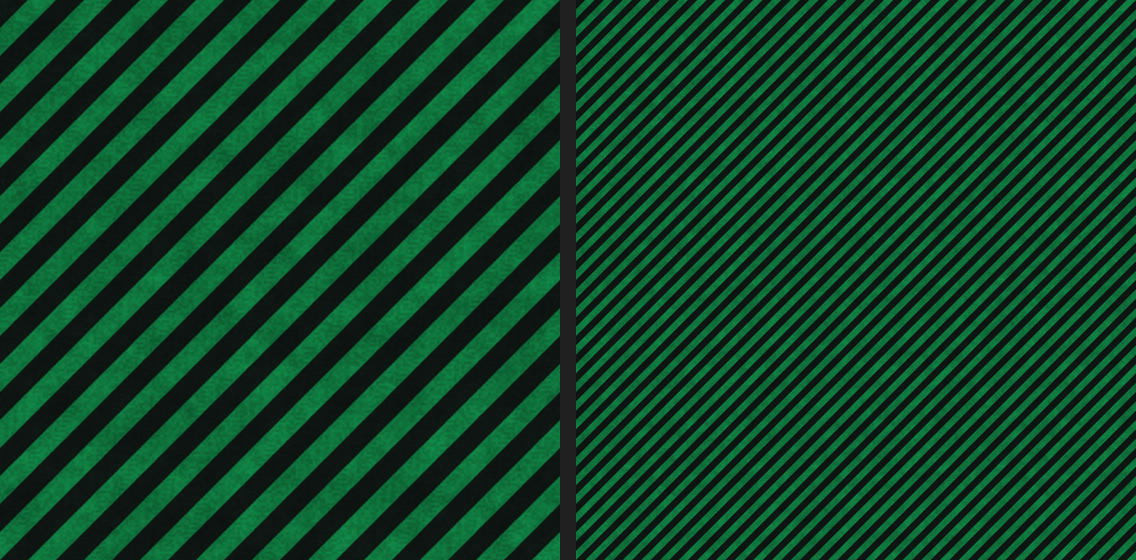
Left: one tile. Right: repeated 3 by 3.
A Shadertoy shader for this pattern:

```glsl
// Diagonal green stripes on near-black cloth, with mottled dye and fine grain.

float hash(vec2 p) {
    return fract(sin(dot(p, vec2(127.1, 311.7))) * 43758.5453);
}

// Value noise that wraps after a whole number of cells.
float wrapNoise(vec2 uv, float cells) {
    vec2 p = uv * cells;
    vec2 cell = floor(p);
    vec2 f = fract(p);
    f = f * f * (3.0 - 2.0 * f);
    vec2 lo = mod(cell, cells);
    vec2 hi = mod(cell + 1.0, cells);
    float bottom = mix(hash(lo + cells), hash(vec2(hi.x, lo.y) + cells), f.x);
    float top = mix(hash(vec2(lo.x, hi.y) + cells), hash(hi + cells), f.x);
    return mix(bottom, top, f.y);
}

void mainImage(out vec4 fragColor, in vec2 fragCoord) {
    vec2 uv = fragCoord / iResolution.xy;
    float pixel = 1.0 / min(iResolution.x, iResolution.y);

    // Broad patches, small blotches and fibre grain, each centred on zero
    float patches = wrapNoise(uv, 18.0) - 0.5;
    float blotches = wrapNoise(uv, 56.0) - 0.5;
    float grain = wrapNoise(uv, 230.0) - 0.5;

    // Ten stripes each way; signed distance to the stripe edge, slightly frayed
    float wave = abs(fract(10.0 * (uv.x - uv.y) + 0.25) - 0.5);
    float edge = (0.25 - wave) / (10.0 * sqrt(2.0));
    edge += 0.0012 * grain + 0.0005 * blotches;
    float soft = max(0.0016, 0.8 * pixel);
    float stripe = 1.0 - smoothstep(-soft, soft, edge);

    // Uneven dye on the stripes, faint wear on the dark ground
    float dye = 1.0 + 0.19 * patches + 0.14 * blotches + 0.24 * grain;
    vec3 green = vec3(0.056, 0.452, 0.236) * dye;
    float wear = 0.012 * patches + 0.010 * blotches + 0.022 * grain;
    wear += 0.03 * smoothstep(0.42, 0.5, grain) * smoothstep(0.1, 0.4, blotches);
    vec3 ground = vec3(0.053, 0.083, 0.070) + wear * vec3(0.7, 1.0, 0.9);

    fragColor = vec4(mix(ground, green, stripe), 1.0);
}
```
